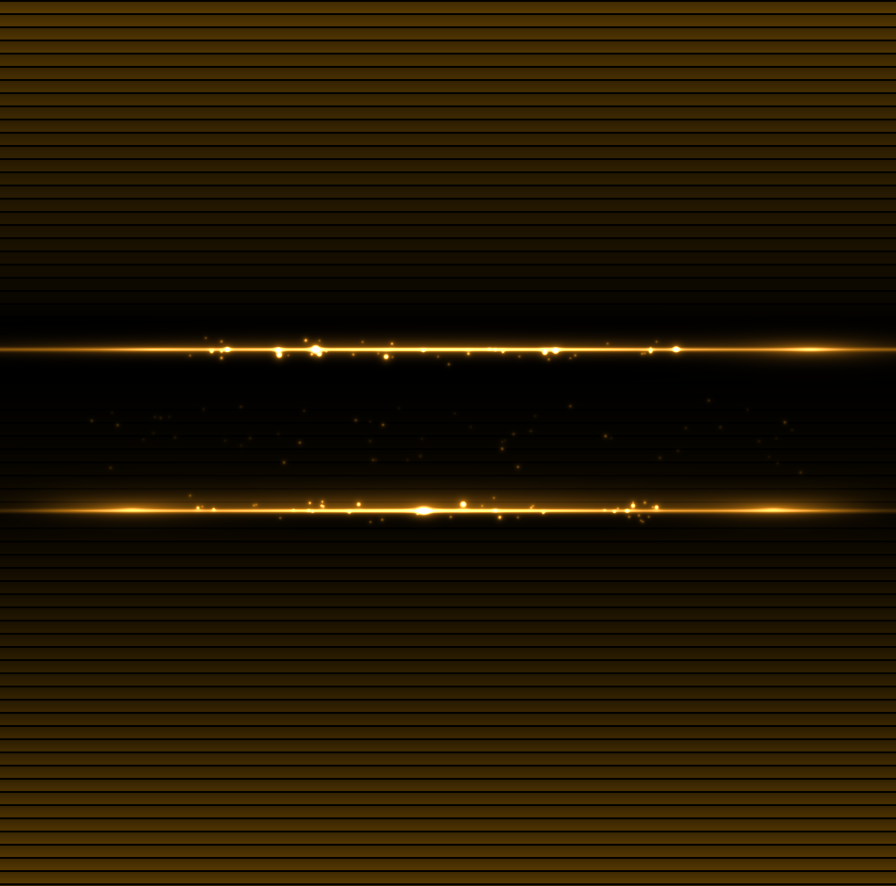
A WebGL 1 fragment shader for this background:

```glsl
precision highp float;
// Two glowing golden light beams with sparks over dark amber horizontal stripes.

uniform vec2 u_resolution;

const vec3 AMBER = vec3(1.0, 0.66, 0.02);      // stripes
const vec3 GOLD = vec3(1.0, 0.62, 0.09);       // beams and sparks
const vec3 HOT = vec3(0.45, 0.55, 0.75);       // added where light is intense
const float STRIPES = 67.2;
const float STRIPE_LEVEL = 0.33;
const float UPPER_Y = 0.6055;
const float LOWER_Y = 0.4235;
const float CORE_WIDTH = 0.0022;
const vec2 UPPER_FALLOFF = vec2(0.0065, 0.0095); // glow below, above
const vec2 LOWER_FALLOFF = vec2(0.0050, 0.0150);
const vec2 FLARE_SIZE = vec2(0.055, 0.0095);
const vec2 HOT_SPOT = vec2(0.473, 0.4232);
const int BEAM_SPARKS = 46;
const int DUST_SPARKS = 54;

float hash(float n) {
  return fract(sin(n * 12.9898 + 4.137) * 43758.5453);
}

float bell(float x, float width) {
  return exp(-x * x / (width * width));
}

// Brightness of the backdrop, fading to black around the upper beam.
float backdropLevel(float y) {
  float top = pow(clamp((y - 0.637) / 0.363, 0.0, 1.0), 0.8);
  float bottom = pow(clamp((LOWER_Y - y) / LOWER_Y, 0.0, 1.0), 0.75);
  float middle = 0.15 * clamp((0.578 - y) / 0.154, 0.0, 1.0)
               * smoothstep(LOWER_Y - 0.006, LOWER_Y + 0.004, y);
  return STRIPE_LEVEL * (top + bottom + middle);
}

// Slats separated by thin dark grooves, each a little brighter at its foot.
float stripes(float y) {
  float phase = fract((0.999 - y) * STRIPES);
  float softness = max(0.1, STRIPES / u_resolution.y);
  float groove = smoothstep(0.02, 0.02 + softness, min(phase, 1.0 - phase));
  return groove * mix(0.75, 1.08, phase);
}

// Thin bright core inside a halo with separate falloff below and above.
float beam(float dy, vec2 falloff, float core, float halo) {
  float reach = dy < 0.0 ? falloff.x : falloff.y;
  return core * bell(dy, CORE_WIDTH) + halo * exp(-pow(abs(dy) / reach, 1.3));
}

float flare(vec2 d) {
  return exp(-1.4 * length(d / FLARE_SIZE));
}

// Small round light; d is in units of canvas height.
float spark(vec2 d, float radius) {
  float r2 = dot(d, d) / (radius * radius);
  return exp(-r2) + 0.22 * exp(-r2 * 0.16);
}

// Sparks scattered closely around one beam.
float beamSparks(vec2 uv, float aspect, float beamY, float seed) {
  float light = 0.0;
  for (int i = 0; i < BEAM_SPARKS; i++) {
    float n = float(i) * 3.0 + seed;
    float size = pow(hash(n + 0.7), 4.0);
    float x = mix(0.21, 0.77, hash(n));
    float spread = mix(0.019, 0.006, size);
    float y = beamY + (hash(n + 1.3) + hash(n + 2.1) - 1.0) * spread;
    vec2 d = (uv - vec2(x, y)) * vec2(aspect, 1.0);
    light += mix(0.28, 1.5, size) * spark(d, mix(0.0014, 0.0031, size));
  }
  return light;
}

// Faint specks drifting between the beams.
float dust(vec2 uv, float aspect) {
  float light = 0.0;
  for (int i = 0; i < DUST_SPARKS; i++) {
    float n = float(i) * 3.0 + 511.0;
    float x = mix(0.08, 0.9, hash(n));
    float y = 0.508 + (hash(n + 1.3) + hash(n + 2.1) - 1.0) * 0.055;
    vec2 d = (uv - vec2(x, y)) * vec2(aspect, 1.0);
    light += mix(0.06, 0.38, pow(hash(n + 0.7), 4.0)) * spark(d, 0.0016);
  }
  return light;
}

void main() {
  vec2 uv = gl_FragCoord.xy / u_resolution;
  float aspect = u_resolution.x / u_resolution.y;
  vec3 color = AMBER * backdropLevel(uv.y) * stripes(uv.y);

  // Upper beam: wide bright middle, flare at the right, faint one at the left.
  float wide = bell(uv.x - 0.5, 0.32);
  float light = beam(uv.y - UPPER_Y, UPPER_FALLOFF, 0.32 + 0.5 * wide, 0.1 + 0.42 * wide);
  light += 0.65 * flare(uv - vec2(0.905, UPPER_Y));
  light += 0.35 * flare((uv - vec2(0.17, UPPER_Y)) * vec2(0.6, 1.8));

  // Lower beam: bright middle with a flare at each side.
  float ends = smoothstep(0.0, 0.1, uv.x) * smoothstep(1.0, 0.9, uv.x);
  wide = bell(uv.x - 0.475, 0.24);
  light += beam(uv.y - LOWER_Y, LOWER_FALLOFF, 0.15 + 0.25 * ends + 0.4 * wide,
                0.04 + 0.14 * ends + 0.4 * wide);
  light += 0.6 * flare(uv - vec2(0.147, LOWER_Y + 0.002));
  light += 0.65 * flare(uv - vec2(0.863, LOWER_Y + 0.002));

  // Sparks and the strongest point of light.
  light += beamSparks(uv, aspect, UPPER_Y - 0.002, 17.0);
  light += beamSparks(uv, aspect, LOWER_Y + 0.003, 263.0);
  light += dust(uv, aspect);
  light += 1.6 * spark((uv - HOT_SPOT) * vec2(0.6 * aspect, 1.0), 0.0036);

  color += GOLD * light + HOT * max(light - 0.65, 0.0);
  gl_FragColor = vec4(min(color, 1.0), 1.0);
}
```
